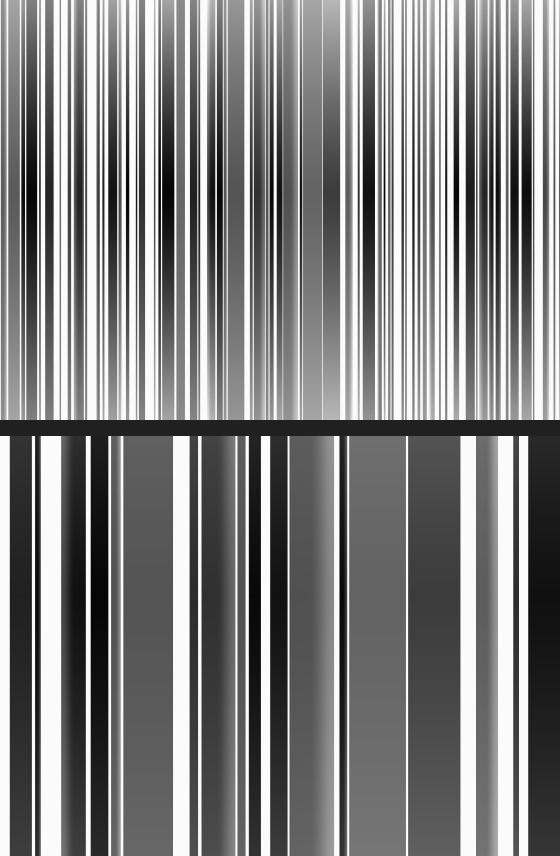
Top, the full canvas; bottom, a detail of the centre.
Write a Shadertoy shader that draws this background.

```glsl
// Irregular upright bars in greys on white, each darkest near mid height.
// Bars are laid left to right with hashed widths and gaps, and every bar is
// blended by the exact share of the pixel that it covers.

const int   MAX_BARS    = 160;
const float SEED        = 17.0;
const float PAPER       = 0.985;              // background white
const vec2  BAR_WIDTH   = vec2(0.0025, 0.0215); // min, max, in canvas widths
const vec2  GAP_WIDTH   = vec2(0.0022, 0.0172); // min, max, in canvas widths
const float ABUT_CHANCE = 0.12;               // bars that touch the next one
const float SOFT_CHANCE = 0.22;               // bars with a sideways ramp
const vec2  CORE_TONE   = vec2(0.02, 0.42);   // greys at the dark band
const vec2  END_TONE    = vec2(0.50, 0.72);   // greys at top and bottom
const float BAND_HEIGHT = 0.54;               // centre of the dark band
const float FADE_POWER  = 1.3;
const float CROWD_SPAN  = 0.14;               // half width of the dense middle

float hash(float n, float channel) {
    return fract(sin(n * 12.9898 + channel * 78.233 + SEED) * 43758.5453);
}

// Share of a pixel at x that lies between two edges.
float coverage(float x, float pixel, float left, float right) {
    float overlap = min(x + 0.5 * pixel, right) - max(x - 0.5 * pixel, left);
    return clamp(overlap / pixel, 0.0, 1.0);
}

// Grey of one bar; across runs from 0 to 1 over its width.
float barTone(float id, float y, float across) {
    float core = mix(CORE_TONE.x, CORE_TONE.y, pow(hash(id, 3.0), 1.5));
    float end = mix(END_TONE.x, END_TONE.y, hash(id, 4.0));
    float reach = y > BAND_HEIGHT ? 1.0 - BAND_HEIGHT : BAND_HEIGHT;
    float fade = pow(abs(y - BAND_HEIGHT) / reach, FADE_POWER);
    float tone = mix(core, end, fade);

    // Some bars lighten softly towards one side.
    float side = hash(id, 6.0) < 0.5 ? across : 1.0 - across;
    float soft = step(hash(id, 5.0), SOFT_CHANCE);
    return tone + soft * 0.22 * smoothstep(0.45, 1.0, side);
}

void mainImage(out vec4 fragColor, in vec2 fragCoord) {
    vec2 uv = fragCoord / iResolution.xy;
    float pixel = 1.0 / iResolution.x;
    float grey = PAPER;
    float left = -0.004;

    for (int i = 0; i < MAX_BARS; i++) {
        if (left > uv.x + pixel) break;
        float id = float(i);

        // Wider bars and narrower gaps in the middle.
        float offset = (left - 0.5) / CROWD_SPAN;
        float crowd = exp(-offset * offset);
        float width = mix(BAR_WIDTH.x, BAR_WIDTH.y, pow(hash(id, 0.0), 2.5));
        width *= 1.0 + 0.9 * crowd;
        float gap = mix(GAP_WIDTH.x, GAP_WIDTH.y, pow(hash(id, 1.0), 3.0));
        gap *= (1.0 - 0.5 * crowd) * step(ABUT_CHANCE, hash(id, 2.0));

        float across = clamp((uv.x - left) / width, 0.0, 1.0);
        float cover = coverage(uv.x, pixel, left, left + width);
        grey += cover * (barTone(id, uv.y, across) - PAPER);
        left += width + gap;
    }

    fragColor = vec4(vec3(grey), 1.0);
}
```
